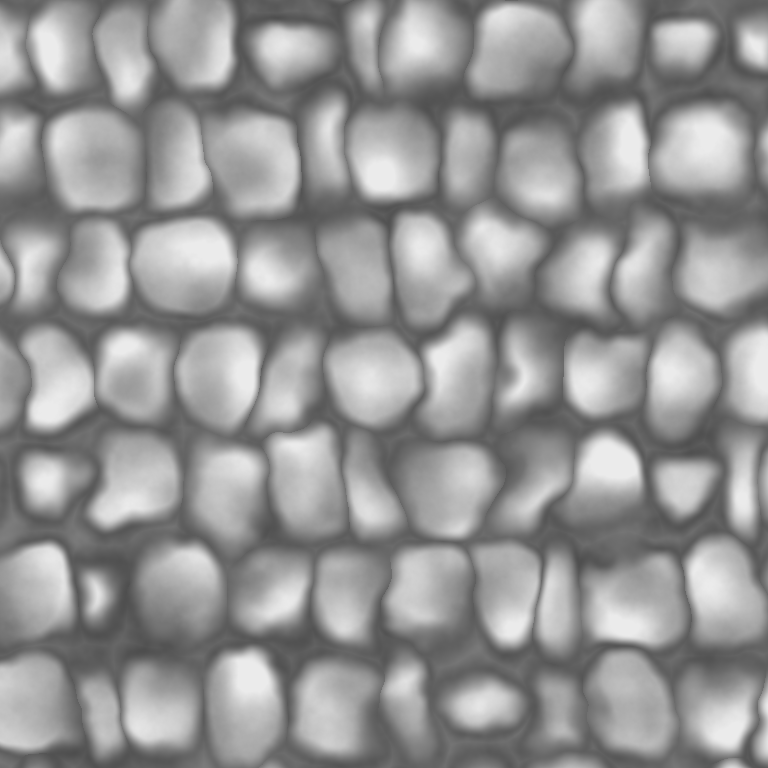
This texture map is drawn by a WebGL 1 fragment shader. Its source:

```glsl
precision highp float;
// Soft grey height map of rounded cobblestones laid in seven uneven rows.
uniform vec2 u_resolution;

float hash(vec2 p) {
  vec3 q = fract(vec3(p.xyx) * vec3(0.1031, 0.1030, 0.0973));
  q += dot(q, q.yzx + 33.33);
  return fract((q.x + q.y) * q.z);
}

float noise(vec2 p) {
  vec2 i = floor(p);
  vec2 f = fract(p);
  f = f * f * f * (f * (f * 6.0 - 15.0) + 10.0);
  return mix(mix(hash(i), hash(i + vec2(1.0, 0.0)), f.x),
             mix(hash(i + vec2(0.0, 1.0)), hash(i + 1.0), f.x), f.y);
}

float fbm(vec2 p) {
  float sum = 0.0;
  float amplitude = 0.5;
  for (int i = 0; i < 4; i++) {
    sum += amplitude * noise(p);
    p = mat2(1.6, 1.2, -1.2, 1.6) * p + 7.3;
    amplitude *= 0.5;
  }
  return sum / 0.9375;
}

const float COLUMN = 0.7;  // mean stone width, in row heights

float rowShift(float row) { return hash(vec2(row, 91.0)); }

// Joint between two neighbouring stones of a row
float joint(float column, float row) {
  float jitter = 0.5 * (hash(vec2(column, row) + 40.0) - 0.5);
  return COLUMN * (column + jitter + rowShift(row));
}

// Returns x: distance inside the stone, y: tone of its face, z: edge softness
vec3 stone(vec2 p, vec2 id) {
  vec4 rnd = vec4(hash(id + 3.1), hash(id + 17.7), hash(id + 29.3), hash(id + 53.9));
  float left = joint(id.x, id.y);
  float right = joint(id.x + 1.0, id.y);
  vec2 halfSize = vec2(0.5 * (right - left) + 0.005, mix(0.43, 0.52, rnd.x));
  halfSize *= mix(vec2(1.0), vec2(0.75, 0.58), step(0.9, rnd.y));

  // Lean and taper
  vec2 center = vec2(0.5 * (left + right), id.y + 0.5 + 0.1 * (rnd.z - 0.5));
  float lean = 0.4 * (rnd.w - 0.5);
  vec2 q = mat2(cos(lean), sin(lean), -sin(lean), cos(lean)) * (p - center);
  q /= halfSize;
  q.x /= 1.0 + 0.36 * (rnd.y - 0.5) * clamp(q.y, -1.2, 1.2);

  // Rounded box profile
  vec2 a = pow(abs(q) + 0.001, vec2(2.8));
  float inside = (1.0 - pow(a.x + a.y, 1.0 / 2.8)) * min(halfSize.x, halfSize.y);

  // Tilted face with a soft highlight
  float angle = 6.2832 * hash(id + 71.0);
  vec2 tilt = vec2(cos(angle), sin(angle));
  float tone = 0.69 + mix(0.04, 0.19, rnd.z) * dot(tilt, q);
  vec2 h = q - 0.4 * tilt;
  tone += 0.13 * exp(-2.5 * dot(h, h));
  return vec3(inside, tone, mix(0.09, 0.19, rnd.w));
}

void main() {
  vec2 p = gl_FragCoord.xy / u_resolution * 7.0 - vec2(0.0, 0.07);

  // Uneven outlines
  vec2 warped = p + 0.22 * (vec2(noise(p * 2.3), noise(p * 2.3 + 31.0)) - 0.5);
  warped += 0.05 * (vec2(noise(p * 6.0 + 11.0), noise(p * 6.0 + 57.0)) - 0.5);

  // Stone that reaches deepest at this point
  vec3 best = vec3(-10.0, 0.6, 0.15);
  float baseRow = floor(warped.y);
  for (int j = -1; j <= 1; j++) {
    float row = baseRow + float(j);
    float column = floor(warped.x / COLUMN - rowShift(row));
    for (int i = -1; i <= 1; i++) {
      vec3 s = stone(warped, vec2(column + float(i), row));
      if (s.x > best.x) best = s;
    }
  }

  // Mortar, darkest in the narrow crevices
  float mortar = 0.345 + 0.1 * smoothstep(0.0, 0.18, -best.x);
  mortar += 0.16 * (fbm(p * 2.8 + 5.0) - 0.45);

  // Stone face with broad undulation and faint grain
  float face = best.y + 0.3 * (noise(p * 2.6 + 80.0) - 0.5);
  face += 0.04 * (fbm(p * 13.0) - 0.5);
  face = clamp(face, 0.46, 0.92);

  float cover = smoothstep(-0.05, best.z, best.x);
  gl_FragColor = vec4(vec3(mix(mortar, face, cover)), 1.0);
}
```
